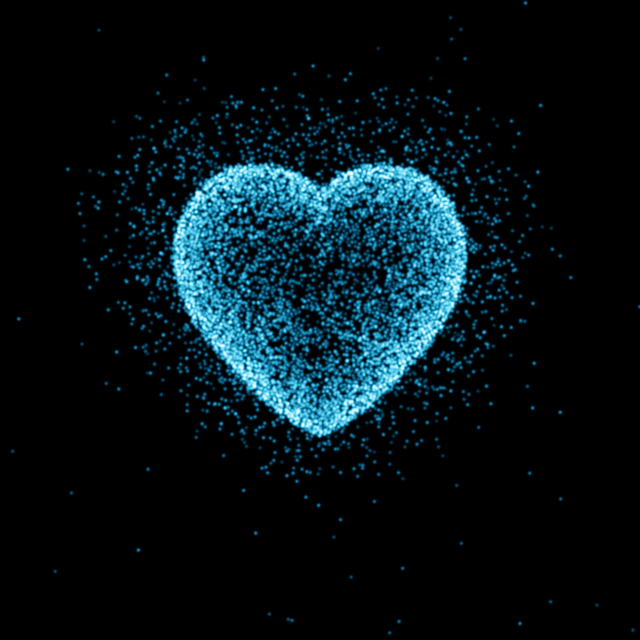
A Shadertoy shader for this background:

```glsl
// A glowing blue heart made of thousands of fine particles on black.
// Rotated jittered grids hold soft dots; a polar heart outline sets how
// likely and how bright each dot is: dense rim, dim core, sparse halo.

#define HEART_CENTER vec2(0.0, 0.0664)
#define LAYERS 4
#define CELL 0.0062
#define DOT_SIZE 0.0018
#define RIM_DEPTH 0.058
#define RIM_DENSITY 0.78
#define CORE_DENSITY 0.15
#define HALO_DENSITY 0.10
#define GLOW_TINT vec3(0.27, 1.24, 1.90)

const float PI = 3.14159265;

vec3 hash3(vec3 p) {
    p = fract(p * vec3(0.1031, 0.1030, 0.0973));
    p += dot(p, p.yxz + 33.33);
    return fract((p.xxy + p.yxx) * p.zyx);
}

// Outline radius; u runs from 0 at the top notch to 1 at the bottom tip.
float heartRadius(float u) {
    return 0.1367 + u * (0.3763 + u * (0.793
         + u * (-4.884 + u * (6.134 - u * 2.309))));
}

// Returns the chance of a dot at p (x) and its brightness (y).
vec2 particleField(vec2 p) {
    float u = atan(abs(p.x), p.y + 1e-5) / PI;
    float d = length(p) - heartRadius(u);

    float rim = exp(min(d, 0.0) / RIM_DEPTH);
    float inside = 1.0 - smoothstep(-0.005, 0.007, d);
    float haloWidth = mix(0.105, 0.066, u);
    float halo = HALO_DENSITY * exp(-pow(max(d, 0.0) / haloWidth, 2.0));

    float chance = mix(halo, CORE_DENSITY + RIM_DENSITY * rim, inside);
    float brightness = mix(0.48, mix(0.43, 1.05, rim), inside);
    return vec2(chance, brightness);
}

// Sums the soft dots of one rotated grid.
float particleLayer(vec2 p, float layer) {
    float angle = 0.35 + layer * 0.73;
    float c = cos(angle), s = sin(angle);
    mat2 turn = mat2(c, s, -s, c);
    vec2 q = turn * p / CELL;
    vec2 base = floor(q - 0.5);
    float light = 0.0;

    for (int y = 0; y < 2; y++) {
        for (int x = 0; x < 2; x++) {
            vec2 id = base + vec2(x, y);
            vec3 rnd = hash3(vec3(id + 400.0, layer * 19.0 + 7.0));
            vec3 look = hash3(vec3(id + 900.0, layer * 23.0 + 71.0));
            vec2 dotPos = id + 0.2 + 0.6 * rnd.xy;
            vec2 field = particleField((dotPos * CELL) * turn);
            vec2 offset = (q - dotPos) * CELL / DOT_SIZE;
            float spot = exp(-0.5 * dot(offset, offset));
            float shine = field.y * (0.4 + 0.9 * look.y);
            light += step(look.x, field.x) * shine * spot;
        }
    }
    return light;
}

void mainImage(out vec4 fragColor, in vec2 fragCoord) {
    vec2 p = (fragCoord - 0.5 * iResolution.xy) / iResolution.y - HEART_CENTER;

    float light = 0.0;
    for (int i = 0; i < LAYERS; i++) {
        light += particleLayer(p, float(i));
    }

    // Dim light is deep blue, strong light burns to white.
    vec3 exposure = GLOW_TINT * vec3(light * light, light, light);
    fragColor = vec4(1.0 - exp(-exposure), 1.0);
}
```
